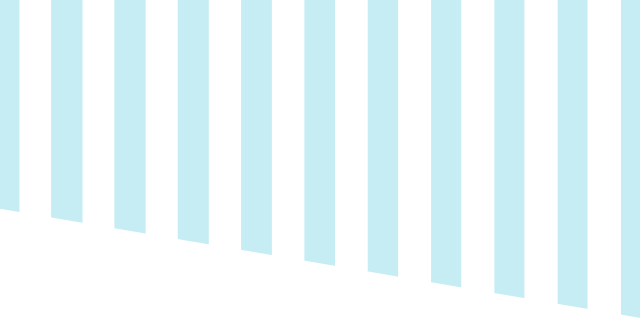
This background is drawn by a WebGL 2 fragment shader. Its source:

```glsl
#version 300 es
precision highp float;

uniform vec2 u_resolution;
out vec4 outColor;

const vec3 WHITE = vec3(1.0);
const vec3 PALE_AQUA = vec3(0.773, 0.929, 0.953);

// Signed distance to vertical bars that narrow slightly toward the right
float stripeDistance(float x, float firstLeft, float period, float width, float taper) {
    float index = floor((x - firstLeft - 0.5 * width) / period + 0.5);
    float left = firstLeft + index * period;
    float halfWidth = 0.5 * (width - taper * index);
    return abs(x - left - halfWidth) - halfWidth;
}

// Signed distance to the region above a sloping line
float aboveLineDistance(vec2 p, float startHeight, float slope) {
    return (startHeight + slope * p.x - p.y) / sqrt(1.0 + slope * slope);
}

// Smooth coverage of a shape across one pixel
float coverage(float distance, float pixel) {
    return clamp(0.5 - distance / pixel, 0.0, 1.0);
}

void main() {
    // Canvas height is one unit
    float pixel = 1.0 / u_resolution.y;
    vec2 p = gl_FragCoord.xy * pixel;

    // Bars cut off along the falling diagonal
    float stripes = coverage(stripeDistance(p.x, -0.0383, 0.1979, 0.099, 0.00065), pixel);
    float cut = coverage(aboveLineDistance(p, 0.3477, -0.1705), pixel);

    outColor = vec4(mix(WHITE, PALE_AQUA, stripes * cut), 1.0);
}
```
